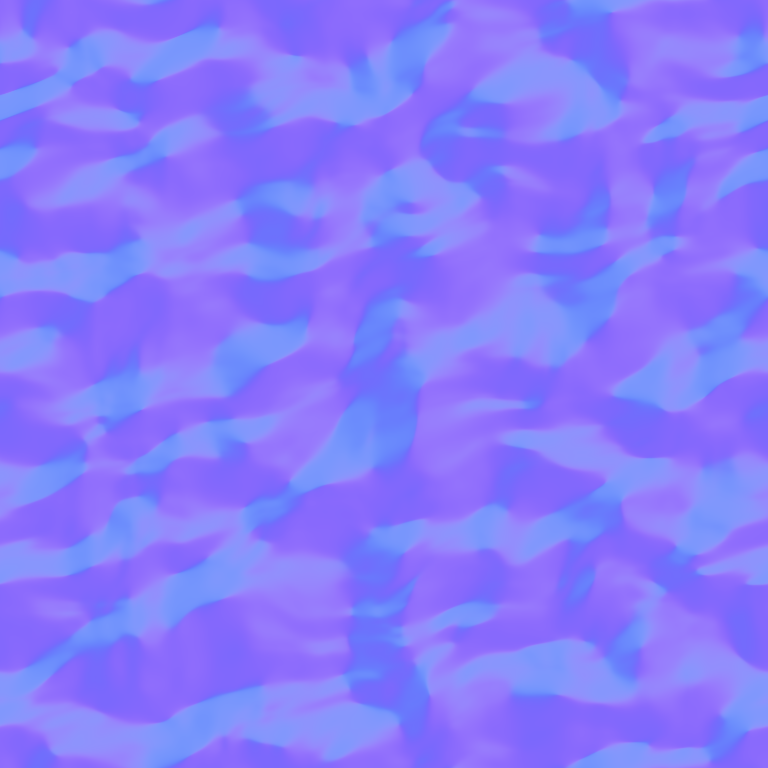
A three.js fragment shader for this texture map:

```glsl
// Tiling normal map of a soft, wind-swept relief with slanted mounds.
// Wrapped gradient noise on a sheared lattice gives the height; its slope
// is squeezed to a nearly constant tilt, so only the direction shows.
varying vec2 vUv;

float hash(vec2 cell) {
  return fract(sin(dot(cell, vec2(127.1, 311.7))) * 43758.5453);
}

// Random unit slope of a lattice cell, wrapped on the sheared torus.
vec2 cellSlope(vec2 cell, vec2 count, float shear, float seed) {
  float turns = floor(cell.x / count.x);
  cell += turns * vec2(-count.x, shear);
  cell.y = mod(cell.y, count.y);
  float angle = 6.2832 * hash(cell + seed);
  return vec2(cos(angle), sin(angle));
}

// Gradient noise: count cells per canvas, rows rising by shear / count.y.
float noise(vec2 uv, vec2 count, float shear, float seed) {
  vec2 p = vec2(uv.x * count.x, uv.y * count.y - uv.x * shear);
  vec2 i = floor(p), f = p - i;
  vec2 w = f * f * f * (f * (f * 6.0 - 15.0) + 10.0);
  vec2 r = vec2(1.0, 0.0);
  float a = dot(cellSlope(i, count, shear, seed), f);
  float b = dot(cellSlope(i + r.xy, count, shear, seed), f - r.xy);
  float c = dot(cellSlope(i + r.yx, count, shear, seed), f - r.yx);
  float d = dot(cellSlope(i + r.xx, count, shear, seed), f - r.xx);
  return mix(mix(a, b, w.x), mix(c, d, w.x), w.y);
}

float height(vec2 uv) {
  // Bend the mounds so that their directions vary.
  vec2 bend = vec2(noise(uv, vec2(6.0), 0.0, 3.0), noise(uv, vec2(7.0), 0.0, 17.0));
  uv += 0.04 * bend;
  float h = noise(uv, vec2(8.0, 11.0), 2.0, 31.0);
  h += 0.2 * noise(uv, vec2(17.0, 22.0), 4.0, 53.0);
  h += 0.02 * noise(uv, vec2(34.0, 45.0), 8.0, 71.0);
  return h;
}

void main() {
  // Slope by central differences
  vec2 e = vec2(0.001, 0.0);
  vec2 slope = vec2(height(vUv + e.xy) - height(vUv - e.xy),
                    height(vUv + e.yx) - height(vUv - e.yx)) / (2.0 * e.x);

  // Lean towards lower right, then level the tilt to a soft ring
  vec2 lean = vec2(2.6, -2.8) - slope * vec2(0.8, 1.0);
  vec2 tilt = lean / sqrt(dot(lean, lean) + 2.0);

  gl_FragColor = vec4(0.5 + 0.094 * tilt, 0.99, 1.0);
}
```
